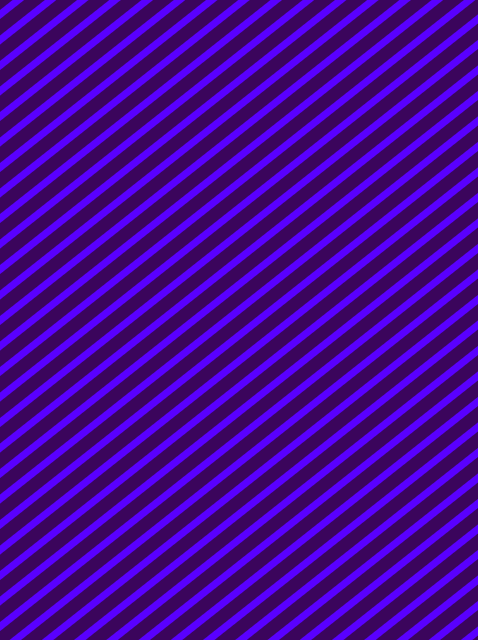
Give the GLSL for this pattern, as a Shadertoy shader.

```glsl
// Diagonal violet stripes rising to the right on a dark purple ground.

const vec3 GROUND_COLOUR = vec3(0.23, 0.02, 0.36);
const vec3 STRIPE_COLOUR = vec3(0.35, 0.0, 1.0);

const float STRIPE_PERIOD = 1.0 / 32.0; // perpendicular spacing, in canvas heights
const float STRIPE_SHARE = 0.357;       // stripe width as a share of the period
const float STRIPE_SLANT = 38.35;       // degrees above the horizontal
const float STRIPE_PHASE = 0.57;        // first stripe centre, in periods from the top left

// Distance across the stripes, measured from the top left corner.
float distanceAcross(vec2 p, float slant) {
    return dot(vec2(p.x, 1.0 - p.y), vec2(sin(slant), cos(slant)));
}

// Signed distance to the nearest stripe edge, negative inside.
float stripeDistance(float across, float period, float share, float phase) {
    float offset = fract(across / period - phase + 0.5) - 0.5;
    return (abs(offset) - 0.5 * share) * period;
}

// Coverage of one pixel by the shape.
float coverage(float signedDistance, float pixel) {
    return clamp(0.5 - signedDistance / pixel, 0.0, 1.0);
}

void mainImage(out vec4 fragColor, in vec2 fragCoord) {
    vec2 p = fragCoord / iResolution.y;
    float pixel = 1.0 / iResolution.y;

    float across = distanceAcross(p, radians(STRIPE_SLANT));
    float edge = stripeDistance(across, STRIPE_PERIOD, STRIPE_SHARE, STRIPE_PHASE);

    vec3 colour = mix(GROUND_COLOUR, STRIPE_COLOUR, coverage(edge, pixel));
    fragColor = vec4(colour, 1.0);
}
```
